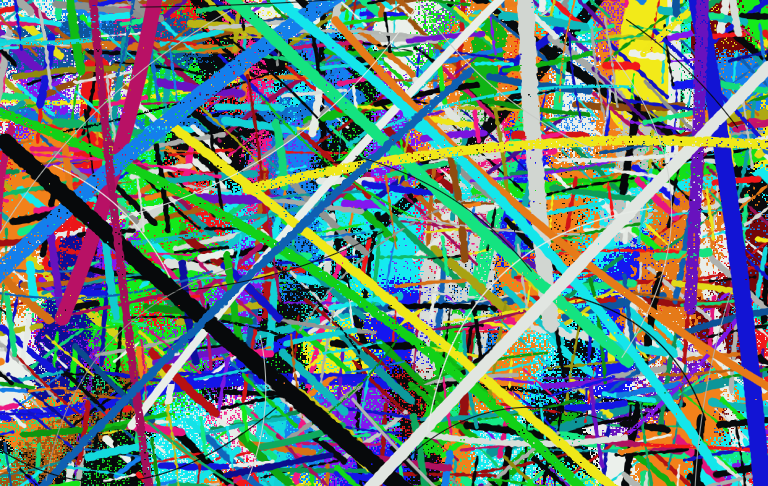
Give the GLSL for this pattern, as a Shadertoy shader.

```glsl
struct Layer {
    int count;
    float seed;
    vec2 halfWidth, halfLength;  // smallest, largest
    float bend, holes, ragged;   // curvature, speckle share, edge roughness
    float upright, level;        // shares of near-vertical, near-horizontal
    float colorRange;            // below NEUTRALS: white and black only
};
const Layer HAIRS = Layer(16, 707.0, vec2(.0009, .0014), vec2(.12, .4), 1.5, .0, .0, .3, .2, .26);
const Layer RIBBONS = Layer(16, 522.0, vec2(.008, .018), vec2(.5, 1.1), .16, .12, .006, .22, .3, 1.0);
const Layer SCRATCH = Layer(36, 303.0, vec2(.002, .007), vec2(.06, .26), .8, .25, .006, .12, .6, 1.0);
const Layer BRUSHES = Layer(36, 140.0, vec2(.005, .018), vec2(.14, .48), .4, .45, .012, .25, .45, 1.0);
const Layer PATCHES = Layer(14, 11.0, vec2(.03, .08), vec2(.08, .26), .5, .55, .06, .6, .25, 1.0);

const int WEAVE_LAYERS = 12;
const vec2 WEAVE_CELL = vec2(.26, .05);
const float WEAVE_SHARE = .55;
const vec2 GROUND_CELLS = vec2(9.0, 4.5);
const float GROUND_SPECKS = .4;
const float GRAIN_CELLS = 300.0;  // speckles per canvas height
const float EDGE_CELLS = 150.0;   // edge bumps per canvas height
const float GRAIN_RADIUS = .52;
const float SHADE_DEPTH = .42;
const float FINISHED = .01;       // uncovered share that ends the work
const float WHITES = .16;
const float NEUTRALS = .27;
const float HUE_STEPS = 11.0;
const vec3 WHITE = vec3(.92, .94, .92);
const vec3 BLACK = vec3(.03, .04, .05);
const vec3 MAROON = vec3(.45, .02, .03);

float hash2(vec2 p) {
    vec3 q = fract(p.xyx * .1031);
    q += dot(q, q.yzx + 33.33);
    return fract((q.x + q.y) * q.z);
}

vec4 hash4(float n) {
    vec4 q = fract(n * vec4(.1031, .1030, .0973, .1099));
    q += dot(q, q.wzxy + 33.33);
    return fract((q.xxyz + q.yzzw) * q.zywx);
}

float valueNoise(vec2 p) {
    vec2 i = floor(p), f = fract(p);
    f = f * f * (3.0 - 2.0 * f);
    return mix(mix(hash2(i), hash2(i + vec2(1, 0)), f.x),
               mix(hash2(i + vec2(0, 1)), hash2(i + vec2(1, 1)), f.x), f.y);
}

// White, black, or a stepped hue from rose to violet; lime becomes cyan
vec3 paintColor(float pick) {
    float hue = floor((pick - NEUTRALS) / (1.0 - NEUTRALS) * HUE_STEPS);
    hue = hue == 4.0 ? 7.0 : hue;
    vec3 wheel = abs(fract((hue - 1.0) / 12.0 + vec3(0, 2, 1) / 3.0) * 6.0 - 3.0) - 1.0;
    vec3 vivid = mix(vec3(.08, .09, .1), vec3(.95, .92, .94), clamp(wheel, 0.0, 1.0));
    return pick < WHITES ? WHITE : pick < NEUTRALS ? BLACK : vivid;
}

// Direction from the upright, level, falling and rising families
vec2 heading(float upright, float level, float pick, float wobble) {
    float rest = (pick - upright - level) / (1.0 - upright - level);
    float slope = pick < upright + level ? .08 : rest < .55 ? -.85 : .95;
    return normalize(pick < upright ? vec2(.06 + .4 * wobble, 1) : vec2(1, slope + .45 * wobble));
}

// Signed distance to a bent bar with round ends
float barDistance(vec2 q, float halfLen, float halfWid, float bend) {
    float x = clamp(q.x, -halfLen, halfLen), slope = 2.0 * bend * x;
    float across = (q.y - bend * x * x) * inversesqrt(1.0 + slope * slope);
    return length(vec2(q.x - x, across)) - halfWid;
}

vec2 turn(vec2 p, vec2 dir) { return vec2(dot(p, dir), dir.x * p.y - dir.y * p.x); }

// Front to back blending; color.a is the share still uncovered
void cover(inout vec4 color, vec3 tint, float d, float px, float holes) {
    float solid = clamp(.5 - d / (1.2 * px), 0.0, 1.0) * (1.0 - holes);
    color.rgb += color.a * solid * tint;
    color.a *= 1.0 - solid;
}

void paint(inout vec4 color, Layer l, vec2 p, vec2 canvas, float px, vec3 grain) {
    for (int i = 0; i < l.count; i++) {
        if (color.a < FINISHED) break;
        float n = float(i);
        vec4 a = hash4(n + l.seed), b = fract(a * vec4(31.7, 47.3, 23.9, 37.1));
        vec2 center = fract(l.seed * .37 + n * vec2(.7549, .5698)) * canvas;
        vec2 q = turn(p - center, heading(l.upright, l.level, a.x, a.y - .5));
        float d = barDistance(q, mix(l.halfLength.x, l.halfLength.y, a.z),
            mix(l.halfWidth.x, l.halfWidth.y, a.w * a.w), l.bend * (b.x * 2.0 - 1.0));
        float holes = grain.y * step(fract(grain.x + n * .618), l.holes * b.z * b.z);
        vec3 tint = paintColor(fract(n * .618 + l.seed * .13) * l.colorRange);
        cover(color, tint * (1.0 - SHADE_DEPTH * b.w * b.w), d + l.ragged * b.y * grain.z, px, holes);
    }
}

// Short dashes, one per cell of several turned grids
void weave(inout vec4 color, vec2 p, float px, vec3 grain) {
    for (int i = 0; i < WEAVE_LAYERS; i++) {
        if (color.a < FINISHED) break;
        float n = float(i);
        vec2 q = turn(p + n * .37, heading(.2, .5, fract(n * .618), fract(n * .755) - .5)) / WEAVE_CELL;
        q.x += hash2(vec2(floor(q.y), n));
        vec4 a = hash4(hash2(floor(q) + n * 19.0) * 937.0);
        vec2 local = (fract(q) - .5) * WEAVE_CELL - vec2(0, (a.x - .5) * .02);
        float d = barDistance(local, .03 + .08 * a.y, .002 + .007 * a.z * a.z, a.x - .5);
        float skip = step(WEAVE_SHARE, fract(a.w * 17.0));
        cover(color, paintColor(a.w) * (1.0 - SHADE_DEPTH * a.y * a.y), d + .004 * grain.z, px, skip);
    }
}

// Sprayed blocks, each with specks of a second color
vec3 ground(vec2 p, float across, vec3 grain) {
    vec2 block = floor(p * GROUND_CELLS + 1.4 * valueNoise(p * 6.0) + .3 * grain.x);
    vec4 a = hash4(hash2(block + 5.0) * 811.0);
    vec3 tint = mix(paintColor(a.x), MAROON, step(.9, across) * step(.4, a.w));
    return mix(tint, paintColor(a.y), grain.y * step(fract(grain.x * 7.0), GROUND_SPECKS * a.z));
}

void mainImage(out vec4 fragColor, in vec2 fragCoord) {
    float px = 1.0 / iResolution.y;
    vec2 p = fragCoord * px, canvas = vec2(iResolution.x * px, 1), g = p * GRAIN_CELLS;
    float soft = px * GRAIN_CELLS * .5;
    float speck = 1.0 - smoothstep(GRAIN_RADIUS - soft, GRAIN_RADIUS + soft, length(fract(g) - .5));
    vec3 grain = vec3(hash2(floor(g)), speck, valueNoise(p * EDGE_CELLS) - .5);
    vec4 color = vec4(0, 0, 0, 1);
    paint(color, HAIRS, p, canvas, px, grain);
    paint(color, RIBBONS, p, canvas, px, grain);
    paint(color, SCRATCH, p, canvas, px, grain);
    weave(color, p, px, grain);
    paint(color, BRUSHES, p, canvas, px, grain);
    paint(color, PATCHES, p, canvas, px, grain);
    fragColor = vec4(color.rgb + color.a * ground(p, p.x / canvas.x, grain), 1);
}
```
